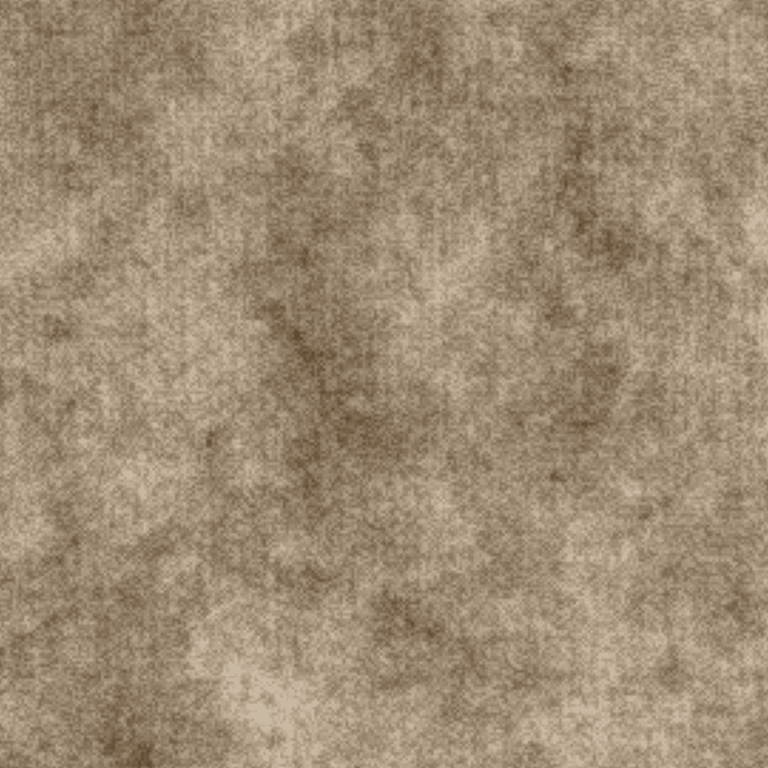
Give the GLSL for this texture, as a WebGL 2 fragment shader.

```glsl
#version 300 es
precision highp float;
// Weathered tan surface: soft mottling in several sizes, scattered ragged
// dark stains, faint upright and level threads, and a fine dense grain.
// All layers add to one tone value, which is mapped to a brown-to-sand ramp.

#define BASE_TONE 0.685
#define CLOUD_SCALE 4.5
#define CLOUD_CONTRAST 0.37
#define STREAK_CONTRAST 0.24
#define STAIN_CELLS 13.0
#define STAIN_SHARE 0.42
#define STAIN_DEPTH 0.28
#define THREAD_SCALE 120.0
#define THREAD_CONTRAST 0.15
#define GRAIN_SCALE 270.0
#define GRAIN_CONTRAST 0.66

uniform vec2 u_resolution;
out vec4 fragColor;

float hash(vec2 p) {
    return fract(sin(dot(p, vec2(127.1, 311.7))) * 43758.5453);
}

// Smooth value noise, centred on zero
float noise(vec2 p) {
    vec2 cell = floor(p);
    vec2 f = fract(p);
    f = f * f * (3.0 - 2.0 * f);
    float low = mix(hash(cell), hash(cell + vec2(1.0, 0.0)), f.x);
    float high = mix(hash(cell + vec2(0.0, 1.0)), hash(cell + vec2(1.0, 1.0)), f.x);
    return mix(low, high, f.y) - 0.5;
}

// Mottling: turned octaves of nearly equal strength
float clouds(vec2 p) {
    const mat2 turn = mat2(0.8, 0.6, -0.6, 0.8);
    float sum = 0.0;
    float weight = 1.0;
    for (int i = 0; i < 5; i++) {
        sum += weight * noise(p);
        p = turn * p * 2.07 + 17.3;
        weight *= 0.92;
    }
    return sum;
}

// Ragged dark spots, one candidate in each cell of a jittered grid
float stains(vec2 uv) {
    vec2 rough = vec2(noise(uv * 42.0), noise(uv * 42.0 + 71.0));
    vec2 p = uv * STAIN_CELLS + rough * 0.75;
    vec2 home = floor(p);
    float cover = 0.0;
    for (int y = -1; y <= 1; y++) {
        for (int x = -1; x <= 1; x++) {
            vec2 cell = home + vec2(x, y);
            float present = step(hash(cell + 5.7), STAIN_SHARE);
            vec2 centre = cell + vec2(hash(cell + 13.1), hash(cell + 29.4));
            float radius = mix(0.22, 0.62, pow(hash(cell + 41.9), 2.0));
            float strength = mix(0.35, 1.0, hash(cell + 53.2));
            float spot = 1.0 - smoothstep(0.3 * radius, radius, length(p - centre));
            cover = max(cover, present * strength * spot);
        }
    }
    return cover;
}

// Broken thin lines running up and across
float threads(vec2 uv) {
    float upright = noise(uv * vec2(THREAD_SCALE, 9.0) + 3.7);
    float level = noise(uv * vec2(9.0, THREAD_SCALE) + 57.2);
    return upright + 0.7 * level;
}

// Fine speckle with a slightly coarser companion
float grain(vec2 uv) {
    return 0.8 * noise(uv * GRAIN_SCALE) + 0.45 * noise(uv * GRAIN_SCALE * 0.53 + 91.0);
}

void main() {
    vec2 uv = gl_FragCoord.xy / min(u_resolution.x, u_resolution.y);

    float tone = BASE_TONE;
    tone += CLOUD_CONTRAST * clouds(uv * CLOUD_SCALE + 8.3);
    tone += STREAK_CONTRAST * noise(uv * vec2(8.0, 2.6) + 23.6);
    tone -= STAIN_DEPTH * stains(uv);
    tone += THREAD_CONTRAST * threads(uv);
    tone += GRAIN_CONTRAST * grain(uv);

    // Dark brown to pale sand
    vec3 umber = vec3(0.42, 0.34, 0.24);
    vec3 sand = vec3(0.73, 0.66, 0.57);
    vec3 colour = mix(umber, sand, clamp(tone, -0.15, 1.2));
    fragColor = vec4(colour, 1.0);
}
```
